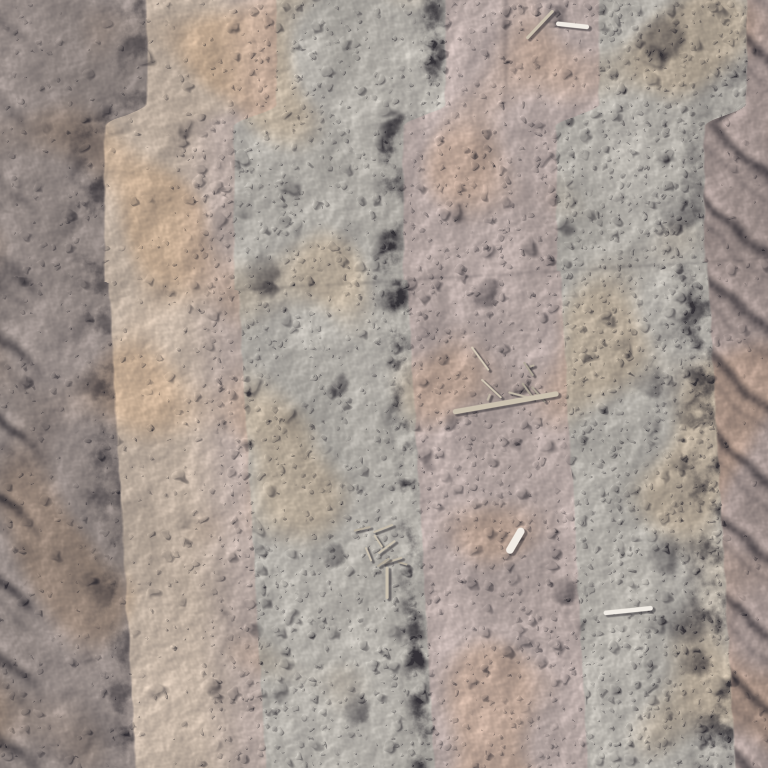
Give the GLSL for this texture, as a three.js fragment shader.

```glsl
// Bare field soil seen from above: sheared strips of tan, grey and pinkish earth
// with tyre tread at both sides. Gradient noise gives relief, jittered cells give
// clods with soft shadows, and capsules give the straw on top.
varying vec2 vUv;

const vec3 LEFT_SOIL = vec3(0.57, 0.53, 0.515);
const vec3 TAN_SOIL = vec3(0.735, 0.675, 0.62);
const vec3 GREY_SOIL = vec3(0.685, 0.67, 0.645);
const vec3 PINK_SOIL = vec3(0.695, 0.64, 0.625);
const vec3 TREAD_SOIL = vec3(0.62, 0.565, 0.55);
const vec3 SHADOW = vec3(0.17, 0.16, 0.185);
const vec3 STRAW = vec3(0.8, 0.76, 0.69);
const vec3 CHIP = vec3(0.95, 0.93, 0.9);
const vec2 LIGHT = vec2(-0.8, 0.6);
const float RELIEF = 1.5;
const float TREAD_PERIOD = 0.104;

vec2 hash2(vec2 p) {
  p = vec2(dot(p, vec2(127.1, 311.7)), dot(p, vec2(269.5, 183.3)));
  return fract(sin(p) * 43758.5);
}

float corner(vec2 cell, vec2 f) {
  float a = 6.2832 * hash2(cell).x;
  return dot(vec2(cos(a), sin(a)), f);
}

float noise(vec2 p) {
  vec2 i = floor(p), f = fract(p), e = vec2(1.0, 0.0);
  vec2 u = f * f * (3.0 - 2.0 * f);
  return mix(mix(corner(i, f), corner(i + e, f - e), u.x),
             mix(corner(i + e.yx, f - e.yx), corner(i + 1.0, f - 1.0), u.x), u.y);
}

float fbm(vec2 p) {
  float sum = 0.0, amp = 0.5;
  for (int i = 0; i < 5; i++) {
    sum += amp * noise(p);
    p = mat2(1.6, 1.2, -1.2, 1.6) * p + 7.3;
    amp *= 0.5;
  }
  return sum;
}

float bell(float x) { return exp(-x * x); }

// Scattered lit clods, as a signed change of brightness
float clods(vec2 p, float freq, float density) {
  vec2 q = p * freq;
  q += 0.3 * vec2(noise(q * 2.2), noise(q * 2.2 + 31.0));
  float shade = 0.0;
  for (int j = -1; j <= 1; j++) for (int i = -1; i <= 1; i++) {
    vec2 id = floor(q) + vec2(float(i), float(j)), rnd = hash2(id + freq);
    vec2 d = (q - id - 0.2 - 0.6 * hash2(id + 19.0)) / mix(0.14, 0.42, rnd.y * rnd.y);
    float body = smoothstep(1.0, 0.65, length(d));
    float umbra = smoothstep(1.1, 0.4, length(d + LIGHT * 0.65)) * (1.0 - body);
    shade += smoothstep(rnd.x, rnd.x + 0.1, density)
             * (body * (0.23 * dot(d, LIGHT) - 0.07) - 0.48 * umbra);
  }
  return shade;
}

// One large dark clod, lit on its upper left
float lump(vec2 p, float x, float y, float r) {
  vec2 d = (p - vec2(x, y)) / r;
  return smoothstep(1.15, 0.6, length(d)) * (0.27 * dot(d, LIGHT) - 0.33);
}

// Groove shadow and raised lip, repeating along the phase
float tread(float phase) {
  float f = fract(phase + 0.5) - 0.5;
  return 0.12 * bell((f + 0.17) * 9.0) - 0.55 * bell(f * 11.0) - 0.15 * bell((f - 0.32) * 16.0);
}

float capsule(vec2 p, vec2 ab) {
  return length(p - ab * clamp(dot(p, ab) / dot(ab, ab), 0.0, 1.0));
}

void straw(inout vec3 col, vec2 p, vec2 a, vec2 ab, float w, vec3 tint) {
  p -= a;
  col = mix(col, SHADOW, 0.5 * smoothstep(w + 0.002, w - 0.001, capsule(p + LIGHT * 0.004, ab)));
  col = mix(col, tint, smoothstep(w + 0.001, w - 0.001, capsule(p, ab)));
}

// Small heap of broken stalks
void heap(inout vec3 col, vec2 p, vec2 c, float size) {
  for (int i = 0; i < 8; i++) {
    vec2 rnd = hash2(c * 91.0 + float(i)), at = c + (hash2(rnd * 53.0) - 0.5) * size;
    straw(col, p, at, (rnd - 0.5) * size, 0.0013, STRAW * (0.8 + 0.25 * rnd.y));
  }
}

void main() {
  vec2 p = vUv;
  float seam = p.y - 0.622 - 0.06 * abs(p.x - 0.31);
  float below = smoothstep(0.001, -0.001, seam);
  float shift = mix(0.055 * smoothstep(0.835, 0.865, p.y) - 0.005, 0.056 * (0.64 - p.y), below);
  float x = p.x - shift + 0.003 * noise(p * 45.0);
  vec4 edge = smoothstep(-0.002, 0.002, x - vec4(0.141, 0.31, 0.53, 0.73));
  float right = smoothstep(-0.002, 0.002, x - 0.922), left = 1.0 - edge.x;

  // Strip colours
  vec3 col = mix(TAN_SOIL, PINK_SOIL, 0.75 * smoothstep(0.22, 0.3, x));
  col = mix(LEFT_SOIL, col, edge.x);
  col = mix(col, GREY_SOIL, edge.y);
  col = mix(col, PINK_SOIL, edge.z);
  col = mix(col, GREY_SOIL, edge.w);
  col = mix(col, TREAD_SOIL, right);
  col *= 1.0 + 0.22 * fbm(p * vec2(8.0, 5.0));
  col *= mix(vec3(1.0), vec3(1.01, 0.96, 0.9), smoothstep(0.0, 0.3, noise(p * 7.0 + 40.0)));

  // Relief and clods
  float shade = RELIEF * (fbm(p * 17.0) - fbm(p * 17.0 + LIGHT * 0.07)) + 0.05 * noise(p * 190.0);
  float grey2 = edge.w * (1.0 - right);
  float rough = 0.2 * (1.0 + edge.y + grey2 - 1.2 * right) + 0.3 * bell((x - 0.285) * 25.0) * edge.x;
  shade += clods(p, 23.0, rough * 0.6) + clods(p, 48.0, rough) + 0.8 * clods(p, 85.0, rough);

  // Dark broken ridges beside the strip edges
  float ridge = bell((x - 0.514) * 65.0) * (1.0 - edge.z);
  ridge += bell((x - 0.915) * 25.0) * grey2 * (0.4 + 0.5 * below);
  ridge += 0.6 * bell((x - 0.13) * 30.0) * left;
  shade -= 0.8 * ridge * smoothstep(-0.08, 0.25, fbm(p * 27.0 + 11.0));
  shade -= 0.2 * left * smoothstep(0.0, 0.3, fbm(p * 12.0 + 5.0));
  shade -= 0.2 * bell((p.x - 0.658) * 250.0) * smoothstep(0.8, 0.95, p.y);
  shade -= 0.12 * bell(seam * 400.0) * edge.y;

  // Tyre tread at both sides
  float t = (x - 0.922) / 0.078, wob = 0.12 * noise(p * 22.0);
  shade += right * tread((0.638 - p.y - 0.07 * t * (1.3 - 0.3 * t)) / TREAD_PERIOD + wob);
  shade += smoothstep(0.065, 0.02, p.x) * (0.4 + 0.6 * below)
           * tread((0.557 - p.y - 0.8 * p.x) / TREAD_PERIOD + wob);

  // Large clods
  vec2 w = p + 0.016 * vec2(fbm(p * 36.0), fbm(p * 36.0 + 50.0));
  shade += lump(w, 0.883, 0.724, 0.028) + lump(w, 0.846, 0.502, 0.021);
  shade += lump(w, 0.865, 0.277, 0.025) + lump(w, 0.89, 0.193, 0.034);
  shade += lump(w, 0.904, 0.14, 0.021) + lump(w, 0.462, 0.078, 0.021);
  shade += lump(w, 0.632, 0.62, 0.021) + lump(w, 0.735, 0.231, 0.02);
  shade += lump(w, 0.511, 0.616, 0.022) + lump(w, 0.44, 0.5, 0.015);
  shade += lump(w, 0.34, 0.645, 0.026) + lump(w, 0.435, 0.276, 0.017);
  shade += lump(w, 0.586, 0.449, 0.013) + lump(w, 0.86, 0.95, 0.033);
  col = mix(SHADOW, col, clamp(1.0 + shade, 0.08, 1.0)) * (1.0 + clamp(shade, 0.0, 0.22));

  // Straw and pale chips
  heap(col, p, vec2(0.502, 0.29), 0.05);
  heap(col, p, vec2(0.665, 0.5), 0.06);
  straw(col, p, vec2(0.593, 0.464), vec2(0.131, 0.023), 0.0034, STRAW);
  straw(col, p, vec2(0.789, 0.202), vec2(0.058, 0.006), 0.003, CHIP);
  straw(col, p, vec2(0.664, 0.284), vec2(0.014, 0.024), 0.005, CHIP);
  straw(col, p, vec2(0.687, 0.951), vec2(0.032, 0.034), 0.002, STRAW);
  straw(col, p, vec2(0.727, 0.969), vec2(0.037, -0.004), 0.003, CHIP);
  straw(col, p, vec2(0.504, 0.26), vec2(0.0, -0.038), 0.002, STRAW);
  gl_FragColor = vec4(col, 1.0);
}
```
